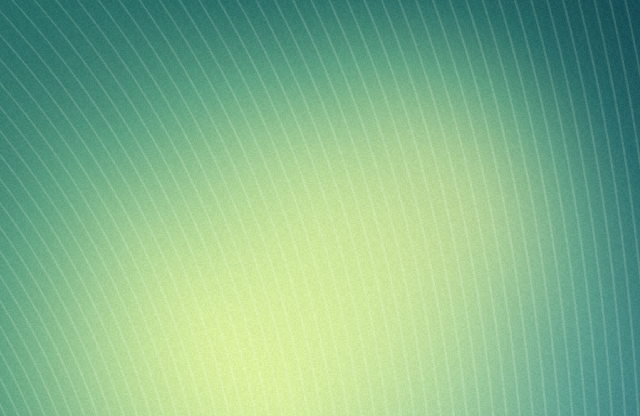
Reproduce this background procedurally as a WebGL 1 fragment shader.

```glsl
precision highp float;
// A soft diagonal yellow-green glow over deep teal, crossed by fine pale arcs.
// The glow is a tapered capsule falloff fed through a colour ramp; the arcs
// are one repeated family of curves, found by solving for each curve's foot.

uniform vec2 u_resolution;

const float ARC_SPACING = 0.0317;
const float ARC_PHASE = 0.41;
const float ARC_HALF_WIDTH = 0.0027;
const float BEND_DECAY = 0.76;
const float GRAIN_CELLS = 332.0;

float hash(vec2 cell) {
  return fract(sin(dot(cell, vec2(12.9898, 78.233))) * 43758.5453);
}

float falloff(float dist, float radius, float power) {
  return exp(-pow(dist / radius, power));
}

// Glow around a segment; radius and strength change from one end to the other.
// Each end holds (radius, strength).
float capsuleGlow(vec2 p, vec2 a, vec2 b, vec2 endA, vec2 endB) {
  vec2 axis = b - a;
  float t = clamp(dot(p - a, axis) / dot(axis, axis), 0.0, 1.0);
  vec2 end = mix(endA, endB, t);
  return end.y * falloff(length(p - a - axis * t), end.x, 2.2);
}

vec3 ramp(float light) {
  float s = clamp(light, 0.0, 1.0) * 4.0;
  vec3 c = mix(vec3(0.07, 0.28, 0.32), vec3(0.16, 0.43, 0.41), min(s, 1.0));
  c = mix(c, vec3(0.36, 0.63, 0.51), clamp(s - 1.0, 0.0, 1.0));
  c = mix(c, vec3(0.62, 0.80, 0.58), clamp(s - 2.0, 0.0, 1.0));
  return mix(c, vec3(0.87, 0.95, 0.62), clamp(s - 3.0, 0.0, 1.0));
}

// Foot of the curve through p, and the horizontal stretch of the spacing.
// Curves lean left with height, less so the further right they start.
vec2 arcFoot(vec2 p) {
  float lean = 0.48 * p.y * (1.0 + p.y * (0.85 + 0.4 * p.y));
  float foot = p.x;
  float stretch = 1.0;
  for (int i = 0; i < 5; i++) {
    float shift = lean * exp(-foot / BEND_DECAY);
    stretch = 1.0 + shift / BEND_DECAY;
    foot -= (foot - shift - p.x) / stretch;
  }
  return vec2(foot, stretch);
}

float arcs(vec2 p, float pixel) {
  vec2 arc = arcFoot(p);
  float offset = fract(arc.x / ARC_SPACING - ARC_PHASE + 0.5) - 0.5;
  float dist = abs(offset) * ARC_SPACING * arc.y;
  float soft = max(pixel * 0.6, 0.0018);
  return 1.0 - smoothstep(ARC_HALF_WIDTH - soft, ARC_HALF_WIDTH + soft, dist);
}

void main() {
  vec2 uv = gl_FragCoord.xy / u_resolution;
  vec2 p = gl_FragCoord.xy / u_resolution.y;

  // Light: dim ambient, main diagonal glow, upper haze, lower right glow.
  float corner = 0.5 * (uv.x + uv.y);
  float light = 0.22 * (1.0 - smoothstep(0.5, 1.0, corner));
  light += capsuleGlow(p, vec2(0.59, 0.14), vec2(1.02, 0.52),
                       vec2(0.62, 0.75), vec2(0.46, 0.60));
  light += 0.09 * falloff(length(p - vec2(0.60, 0.70)), 0.34, 2.0);
  float lowGlow = falloff(length(p - vec2(1.22, -0.05)), 0.4, 2.0);
  light += 0.20 * lowGlow;
  vec3 color = ramp(light);

  // Cooler tint at the lower right, warmer at the glow's upper end.
  color.b += 0.05 * smoothstep(0.7, 1.0, uv.x) * (1.0 - uv.y) + 0.03 * lowGlow;
  color.r += 0.03 * falloff(length(p - vec2(1.15, 0.55)), 0.3, 2.0);

  // Pale arcs, fainter over the dark, and fine slightly tinted grain.
  float arcOpacity = 0.12 + 0.07 * light;
  color = mix(color, vec3(0.93, 1.0, 0.91), arcOpacity * arcs(p, 1.0 / u_resolution.y));
  vec2 cell = floor(p * GRAIN_CELLS);
  color += 0.04 * (hash(cell) - 0.5);
  color.rb += 0.02 * (vec2(hash(cell + 17.0), hash(cell + 43.0)) - 0.5);

  gl_FragColor = vec4(color, 1.0);
}
```
